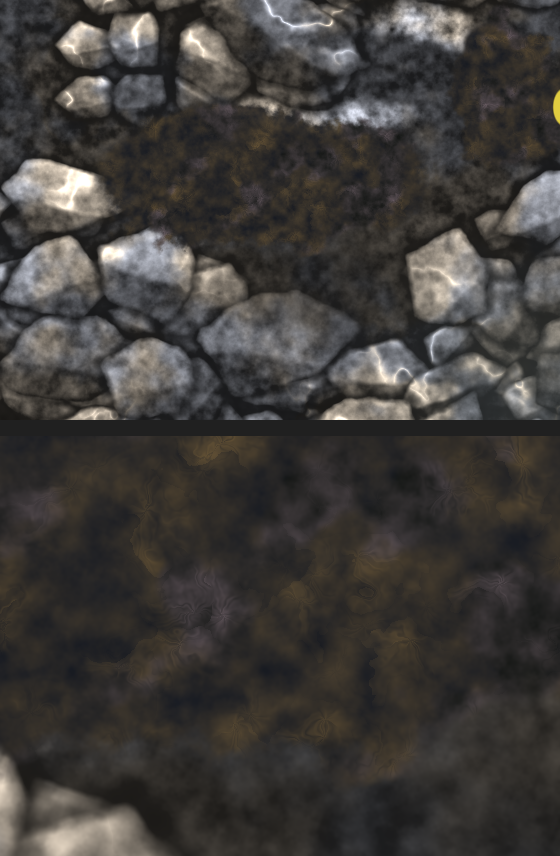
Top, the full canvas; bottom, a detail of the centre.
A Shadertoy shader for this texture:

```glsl
// Sunlit underwater rubble: pale stones around dark bedrock overgrown by brown algae.
// Stones are rough random polygons on three jittered grids, painted back to front;
// algae is a field of fibrous tufts, and warped ridged noise gives the caustic light.
#define STONE_SIZE 0.140
#define STONE_TONE 0.47
#define GRAIN 0.42
#define CAUSTICS 0.62
#define EDGE_SOFTNESS 0.003
#define TUFT_SCALE 17.0
#define WARM_TINT vec3(1.07, 1.00, 0.91)
#define COOL_TINT vec3(0.98, 1.00, 1.06)
#define ALGAE_DARK vec3(0.150, 0.145, 0.145)
#define ALGAE_BROWN vec3(0.38, 0.31, 0.20)
#define ALGAE_MAUVE vec3(0.45, 0.39, 0.42)
#define HAZE vec3(0.31, 0.34, 0.34)

const float TAU = 6.2831853;

vec2 hash2(vec2 p) {
    vec3 q = fract(p.xyx * vec3(0.1031, 0.1030, 0.0973));
    q += dot(q, q.yzx + 33.33);
    return fract((q.xx + q.yz) * q.zy);
}

float noise(vec2 p) {
    vec2 i = floor(p), f = fract(p);
    f = f * f * (3.0 - 2.0 * f);
    vec2 e = vec2(0, 1);
    return mix(mix(hash2(i).x, hash2(i + e.yx).x, f.x),
               mix(hash2(i + e).x, hash2(i + e.yy).x, f.x), f.y);
}

float fbm(vec2 p) {
    float sum = 0.0, amp = 0.5;
    for (int i = 0; i < 4; i++) {
        sum += amp * noise(p);
        p = mat2(1.6, 1.2, -1.2, 1.6) * p + 7.3;
        amp *= 0.5;
    }
    return sum / 0.9375;
}

float smoothMax(float a, float b, float k) {
    float h = max(k - abs(a - b), 0.0) / k;
    return max(a, b) + h * h * k * 0.25;
}

// Positive inside an ellipse, 1 at its centre
float blob(vec2 p, vec2 centre, vec2 radii) {
    return 1.0 - length((p - centre) / radii);
}

float bedrock(vec2 p) {
    float b = blob(p, vec2(0.66, 0.56), vec2(0.43, 0.20));
    b = max(b, blob(p, vec2(1.13, 0.77), vec2(0.32, 0.24)));
    b = max(b, blob(p, vec2(0.77, 0.31), vec2(0.17, 0.13)));
    return max(b, blob(p, vec2(0.0, 0.84), vec2(0.15, 0.36)));
}

// Distance to a rounded polygon of about unit radius
float polygon(vec2 q, vec2 seed) {
    float d = -2.0;
    for (int i = 0; i < 6; i++) {
        vec2 h = hash2(seed + float(i) * 3.7);
        float a = (float(i) + 0.75 * h.x) * TAU / 6.0;
        d = smoothMax(d, dot(q, vec2(cos(a), sin(a))) - mix(0.72, 1.0, h.y), 0.12);
    }
    return d;
}

// Paint one grid of stones over the tone so far
void paintStones(vec2 p, float size, float layer, float grain, float light, inout float tone) {
    vec2 home = floor(p / size);
    vec2 rough = 0.20 * (vec2(fbm(p * 16.0), fbm(p * 16.0 + 50.0)) - 0.5);
    for (int k = 0; k < 9; k++) {
        vec2 cell = home + vec2(k % 3 - 1, k / 3 - 1);
        vec2 seed = cell + layer * 41.0 + 13.0;
        vec2 h = hash2(seed), g = hash2(seed + 91.0);
        vec2 centre = (cell + 0.5 + 0.5 * (h - 0.5)) * size;
        if (g.x > 1.0 - 0.18 * layer || bedrock(centre) > -0.05) continue;
        float a = (g.y - 0.5) * 1.6, radius = size * mix(0.45, 0.60, h.y);
        vec2 q = mat2(cos(a), -sin(a), sin(a), cos(a)) * (p - centre) / radius;
        q /= mix(vec2(1.0), vec2(1.3, 0.75), h.x);
        if (dot(q, q) > 5.0) continue;
        q += rough;
        float d = polygon(q, seed) * radius * 0.85;
        float crease = smoothstep(-0.08, 0.08, q.y + (h.y - 0.5) * q.x + 0.5 * g.y);
        float face = STONE_TONE * mix(0.6, 1.2, hash2(seed + 17.0).x) * mix(0.68, 1.05, crease);
        face *= 1.0 + 0.2 * dot(p - centre, vec2(-0.25, 1.0)) / radius;
        face *= mix(0.62, 1.0, smoothstep(0.0, 0.012, -d));
        face += grain * (0.45 + 1.2 * face) + light * mix(0.3, 1.0, crease) * smoothstep(0.0, 0.012, -d);
        tone *= mix(0.5, 1.0, smoothstep(0.0, 0.022, d));
        tone = mix(tone, face, smoothstep(EDGE_SOFTNESS, -EDGE_SOFTNESS, d));
    }
}

// Nearest tuft: radial fibres, bright heart, a few mauve ones
vec3 algae(vec2 p) {
    vec2 u = p * TUFT_SCALE + 1.2 * vec2(fbm(p * 30.0), fbm(p * 30.0 + 9.0));
    vec2 home = floor(u), offset = vec2(0), id = vec2(0);
    float nearest = 9.0;
    for (int k = 0; k < 9; k++) {
        vec2 cell = home + vec2(k % 3 - 1, k / 3 - 1);
        vec2 r = u - cell - hash2(cell + 5.0);
        if (dot(r, r) < nearest) { nearest = dot(r, r); offset = r; id = hash2(cell + 29.0); }
    }
    float reach = sqrt(nearest);
    float fibre = noise(vec2(atan(offset.y, offset.x) * 5.0, reach * 4.0) + id * 40.0);
    float glow = (1.0 - smoothstep(0.0, 0.75, reach)) * mix(0.05, 0.65, id.x) * (0.5 + 0.7 * fibre);
    glow += 0.9 * (fbm(p * 46.0) - 0.45);
    vec3 tip = mix(ALGAE_BROWN, ALGAE_MAUVE, smoothstep(0.52, 0.68, fbm(p * 13.0 + 60.0)));
    return mix(ALGAE_DARK, tip, clamp(glow, -0.25, 1.0));
}

void mainImage(out vec4 fragColor, in vec2 fragCoord) {
    vec2 p = fragCoord / iResolution.y;
    p.x += 0.5 * (4.0 / 3.0 - iResolution.x / iResolution.y);
    vec2 warp = vec2(fbm(p * 7.0), fbm(p * 7.0 + 31.0)) - 0.5;
    float grain = GRAIN * (0.5 * (fbm(p * 17.0) - 0.5) + 1.1 * (fbm(p * 44.0) - 0.5));

    // Caustic net, strongest in scattered pools of light
    float ridge = 1.0 - abs(2.0 * noise(p * vec2(6.0, 8.0) + warp * 3.5) - 1.0);
    float light = CAUSTICS * pow(ridge, 5.0) * smoothstep(0.35, 0.65, noise(p * 4.0 + 3.0));
    light *= 0.5 + fbm(p * 38.0 + 12.0);

    // Bedrock, dark gaps and two sunlit ledges
    float rock = bedrock(p + 0.1 * warp);
    float tone = mix(0.17, 0.21, smoothstep(-0.15, 0.1, rock)) + grain * 0.75;
    float ledge = max(blob(p + 0.09 * warp, vec2(0.74, 0.735), vec2(0.30, 0.055)),
                      blob(p + 0.09 * warp, vec2(1.02, 0.94), vec2(0.18, 0.055)));
    tone += smoothstep(0.0, 0.6, ledge) * (0.4 + light + 1.3 * grain);

    for (int i = 0; i < 3; i++) {
        float layer = float(i);
        paintStones(p, STONE_SIZE * (1.0 + 0.38 * layer), layer, grain, light, tone);
    }
    float gloom = smoothstep(-0.2, 0.7, blob(p + 0.15 * warp, vec2(0.76, 0.32), vec2(0.32, 0.18)));
    tone = mix(tone, 0.16 + 0.3 * grain, 0.65 * gloom);

    // Mineral tint and watery haze at the lower right
    float warmth = smoothstep(0.40, 0.66, fbm(p * 6.0 + 70.0) + 0.25 * light);
    vec3 color = max(tone, 0.09 + 0.2 * tone) * mix(COOL_TINT, WARM_TINT, warmth);
    color = mix(color, HAZE, 0.35 * smoothstep(0.75, 1.3, p.x) * smoothstep(0.5, 0.1, p.y));

    // Algae mats with frayed edges
    vec2 frayed = p + 0.16 * warp + 0.05 * (fbm(p * 45.0) - 0.5);
    float mat = max(blob(frayed, vec2(0.65, 0.57), vec2(0.41, 0.18)),
                    blob(frayed, vec2(1.19, 0.78), vec2(0.14, 0.20)));
    color = mix(color, algae(p), 0.95 * smoothstep(-0.06, 0.12, mat));

    // Yellow sliver at the right edge
    float sliver = blob(p, vec2(1.345, 0.745), vec2(0.028, 0.045));
    color = mix(color, vec3(0.88, 0.80, 0.25), smoothstep(-0.08, 0.08, sliver));
    fragColor = vec4(clamp(color, 0.0, 1.0), 1.0);
}
```
